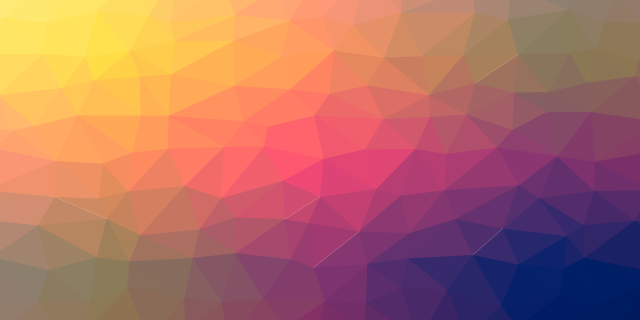
Write a Shadertoy shader that draws this background.

```glsl
// Low-poly sunset: a jittered grid is cut into flat triangles, each one coloured
// at its centroid by averaging one palette run left to right with the same
// palette run top to bottom. A few facet joins carry a faint pale hairline.

#define CELL vec2(0.144, 0.110)      // grid cell, in canvas heights
#define GRID_SHIFT vec2(0.0, 0.66)   // grid offset, in cells
#define JITTER vec2(0.72, 0.66)      // vertex scatter, in cells
#define SPARKLE 0.035                // random shift of the palette lookup
#define SEAM_CHANCE 0.035
#define SEAM_WIDTH 0.0016
#define PALE  vec3(1.00, 0.92, 0.48)
#define GOLD  vec3(1.00, 0.87, 0.27)
#define ROSE  vec3(1.00, 0.29, 0.46)
#define NAVY  vec3(0.00, 0.13, 0.42)
#define NIGHT vec3(0.00, 0.10, 0.36)
#define WARMTH vec3(0.08, -0.03, 0.0) // tint where the two ramps disagree

float hash(vec2 p) {
    return fract(sin(dot(p, vec2(127.1, 311.7))) * 43758.5453);
}

float cross2(vec2 a, vec2 b) {
    return a.x * b.y - a.y * b.x;
}

// Jittered grid vertex in canvas heights
vec2 vertexAt(vec2 id) {
    vec2 scatter = vec2(hash(id), hash(id + 57.3)) - 0.5;
    return (id + GRID_SHIFT + scatter * JITTER) * CELL;
}

vec3 palette(float t) {
    vec3 c = mix(PALE, GOLD, clamp(t / 0.18, 0.0, 1.0));
    c = mix(c, ROSE, clamp((t - 0.18) / 0.32, 0.0, 1.0));
    c = mix(c, NAVY, clamp((t - 0.50) / 0.35, 0.0, 1.0));
    return mix(c, NIGHT, clamp((t - 0.85) / 0.15, 0.0, 1.0));
}

// Flat colour of a facet; uv is its centroid in 0..1
vec3 facetColor(vec2 uv) {
    vec2 shift = vec2(hash(uv * 91.0), hash(uv * 91.0 + 13.7)) - 0.5;
    vec2 t = clamp(vec2(uv.x, 1.0 - uv.y) + SPARKLE * shift, 0.0, 1.0);
    float gap = t.x - t.y;
    return 0.5 * (palette(t.x) + palette(t.y)) + WARMTH * gap * gap;
}

// Soft inside test against the left side of edge a-b
float edgeCoverage(vec2 p, vec2 a, vec2 b, float pixel) {
    float dist = cross2(b - a, p - a) / length(b - a);
    return clamp(dist / pixel + 0.5, 0.0, 1.0);
}

// Adds one counter-clockwise triangle: weighted colour in rgb, weight in a
void addFacet(inout vec4 sum, vec2 p, vec2 a, vec2 b, vec2 c,
              float pixel, float aspect) {
    float cover = edgeCoverage(p, a, b, pixel)
                * edgeCoverage(p, b, c, pixel)
                * edgeCoverage(p, c, a, pixel);
    if (cover > 0.0) {
        vec2 uv = (a + b + c) / vec2(3.0 * aspect, 3.0);
        sum += vec4(facetColor(uv), 1.0) * cover;
    }
}

float segmentDistance(vec2 p, vec2 a, vec2 b) {
    vec2 ab = b - a;
    float h = clamp(dot(p - a, ab) / dot(ab, ab), 0.0, 1.0);
    return length(p - a - ab * h);
}

// True when the angles at b and d sum to more than pi: cut from b to d
bool cutFromB(vec2 a, vec2 b, vec2 c, vec2 d) {
    vec2 ba = a - b, bc = c - b, da = a - d, dc = c - d;
    return cross2(bc, ba) * dot(da, dc) + dot(bc, ba) * cross2(da, dc) < 0.0;
}

void mainImage(out vec4 fragColor, in vec2 fragCoord) {
    float pixel = 1.0 / iResolution.y;
    float aspect = iResolution.x * pixel;
    vec2 p = fragCoord * pixel;
    vec2 home = floor(p / CELL - GRID_SHIFT);
    vec4 sum = vec4(0.0);
    float seam = 0.0;

    // Nearby quads, each split along its Delaunay diagonal
    for (int j = -1; j <= 1; j++) {
        for (int i = -1; i <= 1; i++) {
            vec2 id = home + vec2(i, j);
            vec2 a = vertexAt(id);
            vec2 b = vertexAt(id + vec2(1.0, 0.0));
            vec2 c = vertexAt(id + vec2(1.0, 1.0));
            vec2 d = vertexAt(id + vec2(0.0, 1.0));
            bool flip = cutFromB(a, b, c, d);
            // Rotate the corner order so the cut always runs q0 to q2
            vec2 q0 = flip ? b : a, q1 = flip ? c : b;
            vec2 q2 = flip ? d : c, q3 = flip ? a : d;
            addFacet(sum, p, q0, q1, q2, pixel, aspect);
            addFacet(sum, p, q0, q2, q3, pixel, aspect);

            if (hash(id + 19.9) < SEAM_CHANCE) {
                float dist = segmentDistance(p, q0, q2) - 0.5 * SEAM_WIDTH;
                seam = max(seam, clamp(0.5 - dist / pixel, 0.0, 1.0));
            }
        }
    }

    vec3 color = sum.rgb / max(sum.a, 0.0001);
    fragColor = vec4(mix(color, vec3(1.0, 0.85, 0.8), 0.3 * seam), 1.0);
}
```
